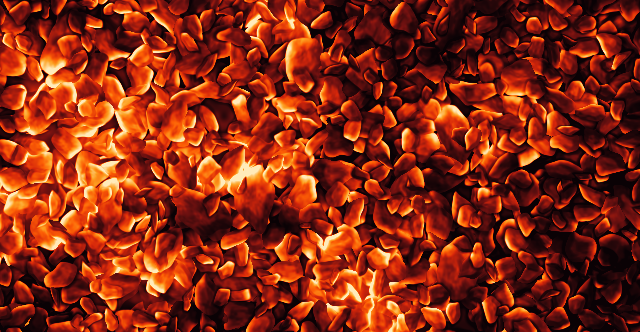
A WebGL 1 fragment shader for this texture:

```glsl
precision highp float;
// A bed of glowing embers: layers of faceted coals scattered on jittered grids,
// stacked by height. Each coal gets a heat from its facets, rim, grain and the
// large heat of the bed, and a colour ramp turns that heat into light.
uniform vec2 u_resolution;

#define CONTRAST 1.2      // spread of the heat values
#define HEAT_BIAS 0.37    // overall heat
#define BED_VARIETY 2.5   // heat difference between regions
#define COAL_VARIETY 1.3  // heat difference between coals
#define FACET_LIGHT 0.7   // heat difference between the sides of a coal
#define RIM_GLOW 0.9      // glow along the hot edge
#define GRAIN 0.95        // surface texture
#define PIT_SHADE 0.55    // darkness in the gaps
#define SPARKS 1.3        // strength of white-hot spots

const float TAU = 6.28319;
const vec3 SOOT = vec3(0.04, 0.008, 0.02);
const vec3 CHAR = vec3(0.16, 0.03, 0.04);
const vec3 CRIMSON = vec3(0.47, 0.07, 0.065);
const vec3 EMBER = vec3(0.84, 0.15, 0.04);
const vec3 ORANGE = vec3(0.99, 0.37, 0.02);
const vec3 AMBER = vec3(0.99, 0.63, 0.13);
const vec3 WHITE_HOT = vec3(1.0, 0.92, 0.73);

vec3 hash3(vec2 p) {
  vec3 a = fract(p.xyx * vec3(0.1031, 0.1030, 0.0973));
  a += dot(a, a.yzx + 33.33);
  return fract((a.xxy + a.yzz) * a.zyx);
}

float noise(vec2 p) {
  vec2 i = floor(p), f = fract(p);
  f = f * f * (3.0 - 2.0 * f);
  return mix(mix(hash3(i).x, hash3(i + vec2(1.0, 0.0)).x, f.x),
             mix(hash3(i + vec2(0.0, 1.0)).x, hash3(i + 1.0).x, f.x), f.y);
}

vec2 direction(float turn) {
  return vec2(cos(turn * TAU), sin(turn * TAU));
}

// Rounded polygon: xy is the direction of the facet, z the radius (1 at the edge).
vec3 facets(vec2 q, vec2 id) {
  vec2 facing = vec2(0.0);
  float total = 0.0001;
  for (int i = 0; i < 6; i++) {
    vec3 rnd = hash3(id + float(i) * 7.3 + 3.7);
    vec2 n = direction((float(i) + 0.75 * rnd.x) / 6.0);
    float x = max(dot(q, n), 0.0) / (0.72 + 0.33 * rnd.y);
    float w = x * x * x * x;
    w *= w;
    facing += n * w;
    total += w;
  }
  return vec3(facing / total, pow(total, 0.125));
}

// Heat on the surface of one coal.
float coalHeat(vec3 shape, vec2 local, vec2 id, vec3 rnd, float bed, float spark) {
  float lit = dot(shape.xy, direction(rnd.z * 5.0));
  float side = smoothstep(0.42, 0.66, shape.z);
  float rim = smoothstep(0.6, 0.94, shape.z) * max(lit + 0.1, 0.0);
  float grain = 0.6 * noise(local * vec2(32.0, 75.0) + id)
              + 0.4 * noise(local * vec2(95.0, 140.0) + id);
  return bed + COAL_VARIETY * (rnd.x - 0.5) + FACET_LIGHT * lit * side
       + RIM_GLOW * rim + GRAIN * (grain - 0.5) + SPARKS * spark * (0.2 + rim);
}

// Scatters one layer of coals; state holds heat (x) and height (y).
void addCoals(vec2 p, float cell, float density, float level,
              float bed, float spark, inout vec2 state) {
  vec2 origin = floor(p / cell);
  for (int j = -1; j <= 1; j++) {
    for (int i = -1; i <= 1; i++) {
      vec2 grid = origin + vec2(float(i), float(j));
      vec2 id = grid + 61.0 * (level + 2.0);
      vec3 place = hash3(id), form = hash3(id + 17.7), rnd = hash3(id + 41.3);
      if (place.z > density) continue;
      vec2 d = p - (grid + 0.15 + 0.7 * place.xy) * cell;
      vec2 axis = direction(form.x);
      vec2 local = vec2(dot(d, axis), dot(d, vec2(-axis.y, axis.x)));
      float halfLength = cell * mix(0.48, 0.85, form.y);
      vec2 halfSize = halfLength * vec2(1.0, mix(0.36, 0.88, form.z));
      vec2 q = local / halfSize;
      if (dot(q, q) > 3.2) continue;

      vec3 shape = facets(q, id);
      float r = shape.z;
      float height = 0.5 * level + 0.8 * rnd.y + 0.3 * (1.0 - min(r * r, 1.0));
      float above = smoothstep(-0.015, 0.015, height - state.y);
      // Shade or glow that the coal casts on what lies below it.
      float halo = above * (1.0 - smoothstep(1.0, 1.4, r));
      state.x += halo * (0.8 * bed - PIT_SHADE + 0.7 * spark);
      float soft = 0.7 / (u_resolution.y * halfSize.y);
      float cover = above * (1.0 - smoothstep(1.0 - soft, 1.0 + soft, r));
      if (cover > 0.0) {
        float heat = coalHeat(shape, local, id, rnd, bed, spark);
        state = mix(state, vec2(heat, height), cover);
      }
    }
  }
}

float ramp(float a, float b, float x) {
  return clamp((x - a) / (b - a), 0.0, 1.0);
}

vec3 glowColour(float heat) {
  vec3 c = mix(SOOT, CHAR, ramp(-2.0, -0.97, heat));
  c = mix(c, CRIMSON, ramp(-0.97, -0.08, heat));
  c = mix(c, EMBER, ramp(-0.08, 0.61, heat));
  c = mix(c, ORANGE, ramp(0.61, 1.25, heat));
  c = mix(c, AMBER, ramp(1.25, 1.81, heat));
  return mix(c, WHITE_HOT, ramp(1.81, 2.7, heat));
}

void main() {
  vec2 uv = gl_FragCoord.xy / u_resolution;
  vec2 p = gl_FragCoord.xy / u_resolution.y;

  // Broad heat of the bed, cooler toward the corners, with small hot spots.
  float patches = 0.6 * noise(p * 2.6 + 4.0) + 0.4 * noise(p * 6.0 + 9.0);
  float cooling = 1.8 * length(uv - vec2(0.42, 0.44));
  float bed = BED_VARIETY * (patches - 0.5) + 0.67 - cooling;
  float spark = smoothstep(0.62, 0.9, noise(p * 11.0 + 20.0)) * ramp(-0.5, 0.4, bed);

  // Slight warp makes the outlines uneven.
  vec2 warped = p + 0.011 * (vec2(noise(p * 32.0), noise(p * 32.0 + 50.0)) - 0.5);

  vec2 state = vec2(-1.0 + bed + 0.8 * (noise(p * 40.0) - 0.5) + spark, -1.0);
  addCoals(warped, 0.105, 0.9, 0.0, bed, spark, state);
  addCoals(warped, 0.085, 0.9, 1.0, bed, spark, state);
  addCoals(warped, 0.075, 0.8, 2.0, bed, spark, state);
  addCoals(warped, 0.140, 0.14, 3.0, bed, spark, state);
  addCoals(warped, 0.050, 0.28, 4.0, bed, spark, state);

  gl_FragColor = vec4(glowColour(CONTRAST * state.x + HEAT_BIAS), 1.0);
}
```
